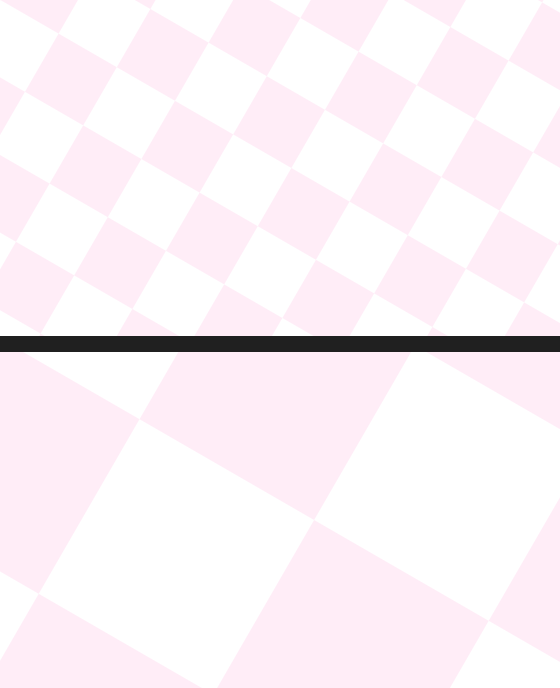
Top, the full canvas; bottom, a detail of the centre.
Write a Shadertoy shader that draws this pattern.

```glsl
#define SIDE 0.12                      // square side, in canvas widths
#define TILT radians(30.0)             // clockwise turn of the board
#define CORNER vec2(0.0203, 0.0)       // one grid corner, from the canvas centre
#define WHITE vec3(1.0)
#define PINK vec3(1.0, 0.93, 0.97)

// Signed distance to the nearest grid line on each axis, positive in even cells
vec2 stripeDistance(vec2 cell) {
    return abs(mod(cell - 0.5, 2.0) - 1.0) - 0.5;
}

// 0 on white squares, 1 on tinted ones, blended over one pixel
float checker(vec2 cell, float pixel) {
    vec2 stripe = clamp(stripeDistance(cell) / (0.5 * pixel), -1.0, 1.0);
    return 0.5 - 0.5 * stripe.x * stripe.y;
}

void mainImage(out vec4 fragColor, in vec2 fragCoord) {
    vec2 p = (fragCoord - 0.5 * iResolution.xy) / iResolution.x - CORNER;

    // Board axes
    vec2 along = vec2(cos(TILT), -sin(TILT));
    vec2 across = vec2(sin(TILT), cos(TILT));
    vec2 cell = vec2(dot(p, along), dot(p, across)) / SIDE;

    float pixel = 1.0 / (iResolution.x * SIDE);
    fragColor = vec4(mix(WHITE, PINK, checker(cell, pixel)), 1.0);
}
```
